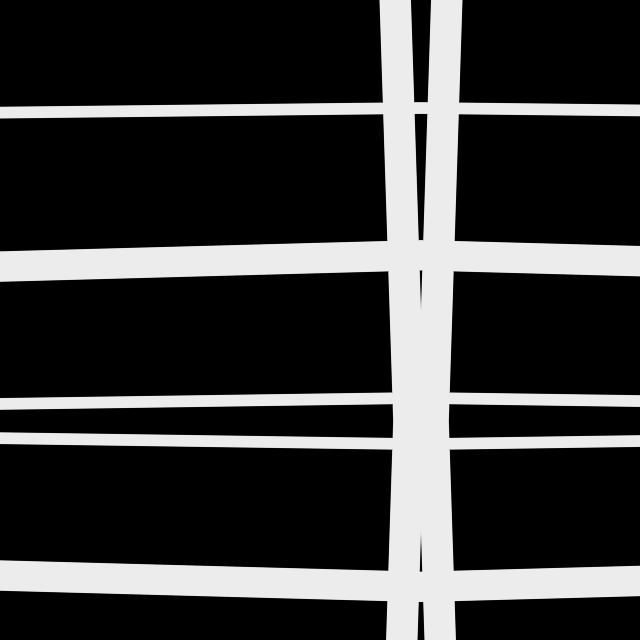
A three.js fragment shader for this pattern:

```glsl
// Pale bars on black: a pair of crossing uprights and bowed cross bars.
// The plane is folded into one quadrant about a hub, so each tilted bar
// drawn there is mirrored into a kinked, symmetric set of bars.

#define HUB vec2(0.6578, 0.3421)
#define THICK_HALF 0.0238
#define THIN_HALF 0.0092
#define UPRIGHT_HALF 0.0246
#define UPRIGHT_OFFSET 0.0189
#define UPRIGHT_SLOPE 0.0325
#define EDGE 0.001
#define BAR_COLOR vec3(0.926)
#define BACKGROUND vec3(0.0)

varying vec2 vUv;

// Coverage of a bar whose centre lies at offset + slope * along.
float bar(float across, float along, float offset, float slope, float halfWidth) {
  float d = abs(across - offset - slope * along) - halfWidth;
  return 1.0 - smoothstep(-EDGE, EDGE, d);
}

void main() {
  // Mirror all four quadrants onto one.
  vec2 q = abs(vUv - HUB);

  // Uprights, spreading away from the hub.
  float ink = bar(q.x, q.y, UPRIGHT_OFFSET, UPRIGHT_SLOPE, UPRIGHT_HALF);

  // Cross bars, thin, thick and thin, sloping back towards the hub line.
  ink = max(ink, bar(q.y, q.x, 0.0361, -0.0142, THIN_HALF));
  ink = max(ink, bar(q.y, q.x, 0.2590, -0.0268, THICK_HALF));
  ink = max(ink, bar(q.y, q.x, 0.4891, -0.0109, THIN_HALF));

  gl_FragColor = vec4(mix(BACKGROUND, BAR_COLOR, ink), 1.0);
}
```
